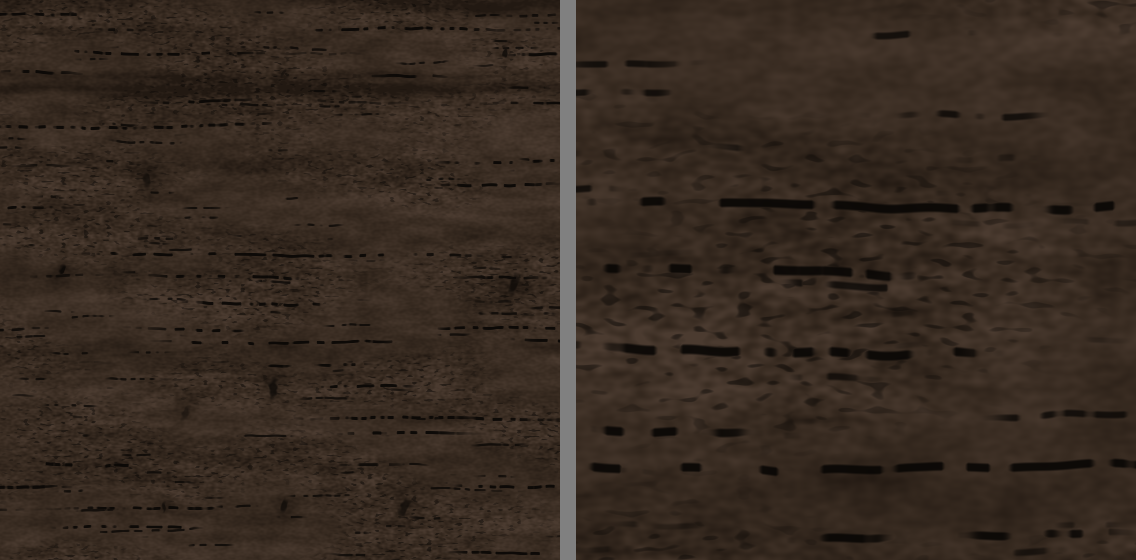
Left: the whole. Right: its middle third, enlarged.
Write a WebGL 1 fragment shader that draws this texture.

```glsl
precision highp float;
uniform vec2 u_resolution;

const vec3 BLACK = vec3(0.035, 0.026, 0.018);
const vec3 DARK = vec3(0.135, 0.099, 0.072);
const vec3 BROWN = vec3(0.213, 0.163, 0.124);
const vec3 LIGHT = vec3(0.295, 0.233, 0.190);

float hash(vec2 p) {
  vec3 q = fract(vec3(p.xyx) * 0.1031);
  q += dot(q, q.yzx + 33.33);
  return fract((q.x + q.y) * q.z);
}

float slope(vec2 cell, vec2 offset) {
  float angle = 6.28318 * hash(cell);
  return dot(vec2(cos(angle), sin(angle)), offset);
}

// Gradient noise, roughly -0.7 to 0.7
float noise(vec2 p) {
  vec2 i = floor(p);
  vec2 f = p - i;
  vec2 u = f * f * f * (f * (f * 6.0 - 15.0) + 10.0);
  vec2 e = vec2(1.0, 0.0);
  float low = mix(slope(i, f), slope(i + e.xy, f - e.xy), u.x);
  float high = mix(slope(i + e.yx, f - e.yx), slope(i + e.xx, f - e.xx), u.x);
  return mix(low, high, u.y);
}

// Soft horizontal streak across the whole board
float streak(vec2 uv, float height, float width) {
  float d = (uv.y - height + 0.012 * noise(uv * vec2(4.0, 9.0))) / width;
  return exp(-d * d);
}

// Thin broken cracks, one possible crack per row
float cracks(vec2 uv, float rows, float runs, float width, float rarity) {
  float wave = 0.012 * noise(uv * vec2(3.0, 5.0) + rows);
  wave += 0.003 * noise(uv * vec2(28.0, 9.0) + rows);
  float y = (uv.y + wave) * rows;
  float row = floor(y);
  float seed = hash(vec2(row, rows));
  float dist = abs(y - row - mix(0.25, 0.75, seed)) / rows;
  float run = noise(vec2(uv.x * runs + seed * 90.0, row * 7.31 + 0.5));
  float gap = noise(vec2(uv.x * 62.0 + seed * 50.0, row * 3.77 + 0.4));
  float gate = smoothstep(rarity, rarity + 0.15, run) * smoothstep(-0.14, 0.08, gap);
  float thick = width * (0.6 + 0.8 * gate);
  return gate * (1.0 - smoothstep(thick * 0.5, thick * 0.5 + 0.0018, dist));
}

// Small slanted knots: x is the core, y is the soft halo
vec2 knots(vec2 uv, float cells) {
  vec2 cell = floor(uv * cells);
  vec2 jitter = vec2(hash(cell + 3.1), hash(cell + 17.7));
  vec2 p = uv - (cell + mix(vec2(0.3), vec2(0.7), jitter)) / cells;
  float size = mix(0.45, 1.15, hash(cell + 41.3));
  float present = step(0.52, hash(cell + 71.9));
  p.x -= p.y * mix(-0.2, 0.45, jitter.x);
  p += 0.006 * vec2(noise(uv * 85.0), noise(uv * 85.0 + 31.0));
  float core = length(p / (size * vec2(0.009, 0.021)));
  float halo = length(p / (size * vec2(0.028, 0.036)));
  float strength = mix(0.35, 1.0, jitter.y);
  return present * vec2(strength * (1.0 - smoothstep(0.4, 1.0, core)), exp(-halo * halo));
}

vec3 woodColor(float tone) {
  vec3 color = mix(DARK, BROWN, clamp(tone * 2.0, 0.0, 1.0));
  return mix(color, LIGHT, clamp(tone * 2.0 - 1.0, 0.0, 1.0));
}

void main() {
  vec2 uv = gl_FragCoord.xy / u_resolution.y;
  vec2 bent = uv + vec2(0.0, 0.012 * noise(uv * vec2(4.0, 6.0)));
  float rough = smoothstep(-0.25, 0.3, noise(uv * vec2(3.5, 9.0) + 12.0));

  // Layered grain, from broad bands to fine fibres
  float tone = 0.57;
  tone += 0.36 * noise(bent * vec2(1.6, 15.0) + 5.0);
  tone += 0.26 * noise(bent * vec2(5.0, 46.0) + 23.0);
  tone += 0.32 * noise(bent * vec2(16.0, 38.0) + 47.0);
  tone += mix(0.20, 0.42, rough) * noise(bent * vec2(58.0, 120.0) + 61.0);
  tone += mix(0.18, 0.42, rough) * noise(uv * vec2(125.0, 215.0) + 83.0);

  // Dark streaks near the upper edge
  tone -= 0.42 * streak(uv, 0.842, 0.014);
  tone -= 0.25 * streak(uv, 0.865, 0.007);
  tone -= 0.42 * streak(uv, 0.995, 0.015);

  // Knots, cracks and pores
  vec2 knot = knots(uv, 5.0);
  tone -= 0.32 * knot.y;
  float pore = smoothstep(0.2, 0.42, noise(bent * vec2(75.0, 190.0) + 7.0));
  float crack = cracks(uv, 25.0, 3.0, 0.0024, 0.06);
  crack = max(crack, 0.85 * cracks(uv, 61.0, 8.0, 0.0016, 0.2));
  float hollow = max(max(crack * 0.92, knot.x), pore * rough * 0.5);

  gl_FragColor = vec4(mix(woodColor(tone), BLACK, hollow), 1.0);
}
```
